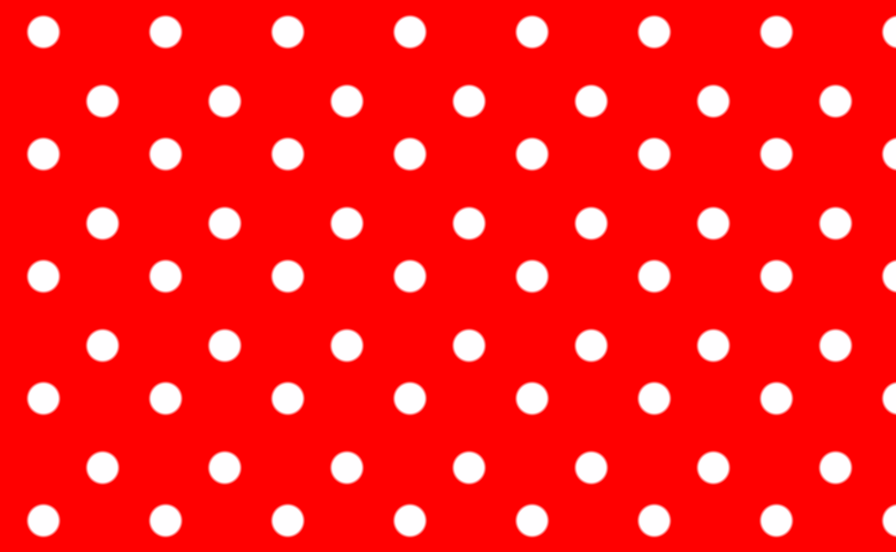
Write a WebGL 2 fragment shader that draws this pattern.

```glsl
#version 300 es
precision highp float;
// Polka dots: soft white discs on flat red, on a square grid of repeats.
// Each repeat holds two discs, the second set slightly off the cell's middle;
// the distance to the nearest disc of either set gives the coverage.
uniform vec2 u_resolution;
out vec4 fragColor;

// Distance to the nearest point of a unit grid that passes through "center".
float gridDistance(vec2 p, vec2 center) {
    return length(fract(p - center + 0.5) - 0.5);
}

void main() {
    // Canvas width is 1; about 7.3 repeats fit across it.
    float period = 0.13634;
    vec2 p = gl_FragCoord.xy / u_resolution.x / period;

    // Two interleaved grids of discs, in units of one repeat.
    vec2 firstCenter = vec2(0.356, 0.257);
    vec2 secondCenter = firstCenter + vec2(0.484, 0.433);
    float d = min(gridDistance(p, firstCenter), gridDistance(p, secondCenter));

    // Soft rim, never narrower than about one pixel.
    float pixel = 1.0 / (u_resolution.x * period);
    float halfRim = max(0.0165, 0.75 * pixel);
    float dots = 1.0 - smoothstep(-halfRim, halfRim, d - 0.1305);

    vec3 red = vec3(1.0, 0.0, 0.0);
    vec3 white = vec3(1.0, 0.995, 1.0);
    fragColor = vec4(mix(red, white, dots), 1.0);
}
```
